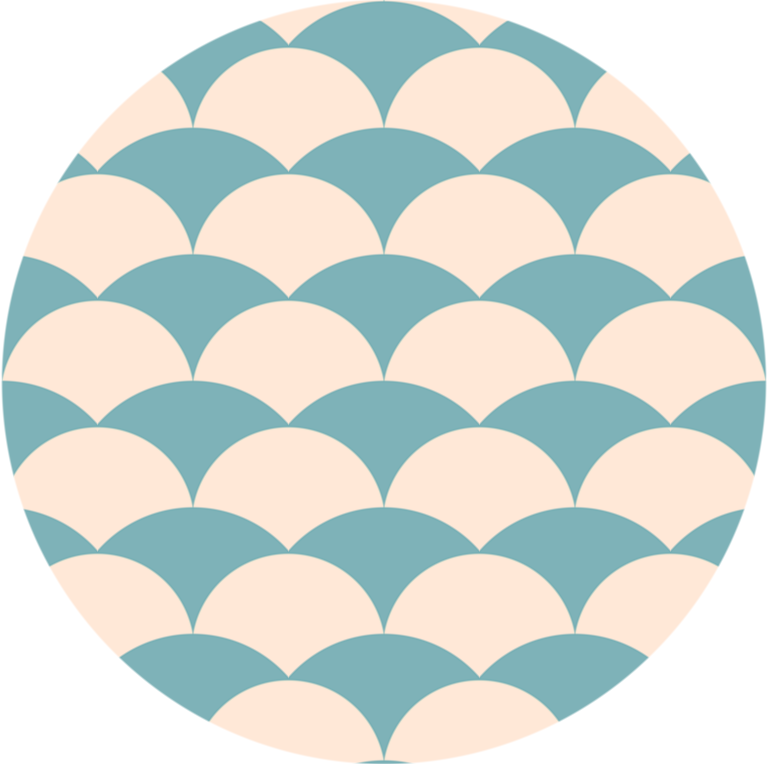
Write a Shadertoy shader that draws this pattern.

```glsl
const vec3 WHITE     = vec3(1.00, 1.00, 1.00);
const vec3 CREAM     = vec3(1.00, 0.91, 0.845);
const vec3 CREAM_RIM = vec3(0.97, 0.915, 0.83);
const vec3 TEAL      = vec3(0.495, 0.70, 0.72);
const vec3 TEAL_RIM  = vec3(0.43, 0.67, 0.70);

// Lengths are fractions of the canvas height
const float MEDALLION_RADIUS = 0.5;
const float COLUMN_STEP  = 0.25;
const float ROW_STEP     = 0.1656;
const float FIRST_APEX   = 0.0017;  // top of the first teal row, from the top edge
const float CREAM_DROP   = 0.0607;  // cream apex below the teal apex
const float TEAL_RADIUS  = 0.166;
const float CREAM_RADIUS = 0.1268;
const float RIM_WIDTH    = 0.0035;
const float SOFTNESS     = 0.0018;

float coverage(float dist, float blur) {
    return 1.0 - smoothstep(-blur, blur, dist);
}

// Signed distance to the nearest disc in a row; the apex is at y = 0, y points down
float scaleRow(vec2 p, float shift, float radius) {
    float x = p.x - shift;
    x -= COLUMN_STEP * round(x / COLUMN_STEP);
    return length(vec2(x, p.y - radius)) - radius;
}

vec3 rimmedFill(float dist, vec3 fill, vec3 rim) {
    return mix(rim, fill, smoothstep(0.0, RIM_WIDTH, -dist));
}

// Each row of scales overlaps the one above it
vec3 scalePattern(vec2 p, float blur) {
    vec3 color = CREAM;
    float firstRow = floor(p.y / ROW_STEP) - 1.0;

    for (int i = 0; i < 3; i++) {
        vec2 q = vec2(p.x, p.y - (firstRow + float(i)) * ROW_STEP);

        float teal = scaleRow(q, 0.0, TEAL_RADIUS);
        color = mix(color, rimmedFill(teal, TEAL, TEAL_RIM), coverage(teal, blur));

        // Dark teal halo, then the cream disc over it
        vec2 creamPoint = q - vec2(0.0, CREAM_DROP);
        float cream = scaleRow(creamPoint, 0.5 * COLUMN_STEP, CREAM_RADIUS);
        float halo = 1.0 - smoothstep(0.0, RIM_WIDTH, cream);
        color = mix(color, TEAL_RIM, halo * coverage(teal, blur));
        color = mix(color, rimmedFill(cream, CREAM, CREAM_RIM), coverage(cream, blur));
    }
    return color;
}

void mainImage(out vec4 fragColor, in vec2 fragCoord) {
    vec2 p = (fragCoord - 0.5 * iResolution.xy) / iResolution.y;
    float blur = max(SOFTNESS, 0.75 / iResolution.y);

    vec2 patternPoint = vec2(p.x, 0.5 - p.y - FIRST_APEX);
    vec3 color = scalePattern(patternPoint, blur);

    // Round medallion on a white ground
    float medallion = length(p) - MEDALLION_RADIUS;
    color = mix(WHITE, color, coverage(medallion, blur));

    fragColor = vec4(color, 1.0);
}
```
